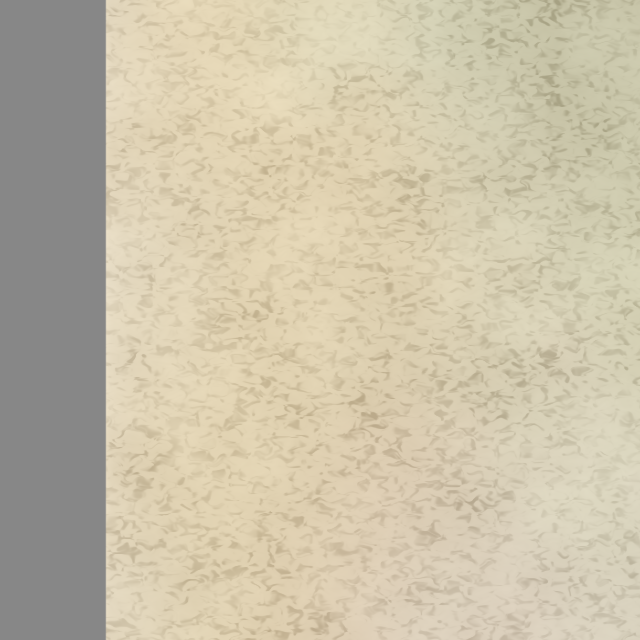
This texture is drawn by a WebGL 1 fragment shader. Its source:

```glsl
precision highp float;
// Aged cream paper with fine fibrous flecks beside a flat grey margin.
uniform vec2 u_resolution;

#define MARGIN_X 0.1655
#define EDGE_SOFT 0.0016
#define FLECK_SCALE vec2(100.0, 165.0)
#define FLECK_WARP 0.9
#define FLECK_DEPTH 0.085
#define BLOTCH_SCALE 4.5
#define BLOTCH_DEPTH 0.075
#define MARGIN_GREY vec3(0.53)
#define CREAM vec3(0.873, 0.832, 0.735)
#define WARM_TINT vec3(0.012, -0.004, -0.035)
#define GREEN_TINT vec3(-0.030, 0.000, -0.012)
#define ROSE_TINT vec3(-0.010, -0.020, 0.008)

float hash(vec2 p) {
  vec3 q = fract(p.xyx * vec3(0.1031, 0.1030, 0.0973));
  q += dot(q, q.yzx + 33.33);
  return fract((q.x + q.y) * q.z);
}

float noise(vec2 p) {
  vec2 cell = floor(p);
  vec2 f = fract(p);
  f = f * f * (3.0 - 2.0 * f);
  float low = mix(hash(cell), hash(cell + vec2(1.0, 0.0)), f.x);
  float high = mix(hash(cell + vec2(0.0, 1.0)), hash(cell + 1.0), f.x);
  return mix(low, high, f.y);
}

float fbm(vec2 p) {
  float sum = 0.0;
  float weight = 0.5;
  for (int i = 0; i < 4; i++) {
    sum += weight * noise(p);
    p = mat2(0.8, 0.6, -0.6, 0.8) * p * 2.03 + 17.3;
    weight *= 0.5;
  }
  return sum / 0.9375;
}

// Short curled fibres: warped noise, stretched sideways.
float fibres(vec2 uv) {
  vec2 p = uv * FLECK_SCALE + 40.0;
  vec2 bend = vec2(noise(p * 0.6 + 11.0), noise(p * 0.6 + 57.0)) - 0.5;
  p += bend * 2.0 * FLECK_WARP;
  return 0.7 * noise(p) + 0.3 * noise(p * 1.7 + 91.0);
}

vec3 paper(vec2 uv) {
  float blotch = fbm(uv * BLOTCH_SCALE + 3.0) - 0.5;
  float mottle = fbm(uv * 14.0 + 29.0) - 0.5;

  // Broad drifts of hue across the sheet
  float drift = fbm(uv * 3.0 + 61.0) - 0.5;
  float warm = smoothstep(0.42, 0.0, abs(uv.x - 0.42 + 0.4 * drift));
  float green = smoothstep(0.45, 1.05, uv.x + 0.25 * (uv.y - 0.5) + 0.5 * drift);
  float rose = smoothstep(0.45, 0.0, uv.y + 0.6 * drift) * smoothstep(0.3, 0.65, uv.x);
  vec3 color = CREAM + WARM_TINT * warm + GREEN_TINT * green + ROSE_TINT * rose;

  // Stains, with a darker upper right corner and a paler left edge
  color += vec3(0.9, 1.0, 1.1) * (BLOTCH_DEPTH * blotch + 0.045 * mottle);
  color -= 0.055 * smoothstep(0.55, 0.0, distance(uv, vec2(1.0)));
  float fromEdge = max(uv.x - MARGIN_X, 0.0);
  color += vec3(0.010, 0.012, 0.025) * exp(-fromEdge * 16.0);
  color += 0.025 * exp(-fromEdge * 240.0);

  // Flecks gather in the darker stains
  float grain = fibres(uv);
  float density = clamp(0.85 - 1.6 * mottle - 0.8 * blotch, 0.35, 1.4);
  float fleck = smoothstep(0.46, 0.86, grain) * density;
  color -= vec3(0.95, 1.0, 1.05) * FLECK_DEPTH * fleck;
  color += 0.022 * (0.5 - grain);
  return color;
}

void main() {
  vec2 uv = gl_FragCoord.xy / u_resolution;
  float onPaper = smoothstep(-EDGE_SOFT, EDGE_SOFT, uv.x - MARGIN_X);
  gl_FragColor = vec4(mix(MARGIN_GREY, paper(uv), onPaper), 1.0);
}
```
